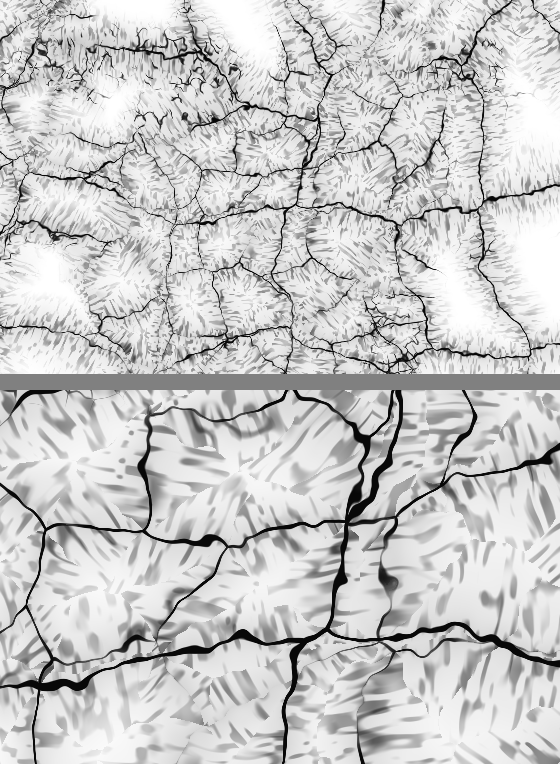
Top: the whole. Bottom: its middle third, enlarged.
This texture map is drawn by a Shadertoy shader. Its source:

```glsl
vec2 hash2(vec2 p) {
    vec3 q = fract(p.xyx * vec3(.1031, .1030, .0973));
    q += dot(q, q.yzx + 33.33);
    return fract((q.xx + q.yz) * q.zy);
}

// Two independent channels of value noise
vec2 noise2(vec2 p) {
    vec2 i = floor(p), f = fract(p);
    f = f * f * (3. - 2. * f);
    return mix(mix(hash2(i), hash2(i + vec2(1, 0)), f.x),
               mix(hash2(i + vec2(0, 1)), hash2(i + vec2(1, 1)), f.x), f.y);
}

float noise(vec2 p) { return noise2(p).x; }

// Voronoi border: distance, unit normal of the nearest border, cell seed
vec4 border(vec2 p, float scale) {
    p *= scale;
    vec2 cell = floor(p), f = fract(p), home = vec2(0), toHome = vec2(0);
    float nearest = 9.;
    for (int y = -1; y <= 1; y++)
    for (int x = -1; x <= 1; x++) {
        vec2 g = vec2(x, y), r = g + hash2(cell + g) - f;
        if (dot(r, r) < nearest) { nearest = dot(r, r); toHome = r; home = g; }
    }
    float edge = 9.;
    vec2 normal = vec2(1, 0);
    for (int y = -2; y <= 2; y++)
    for (int x = -2; x <= 2; x++) {
        vec2 g = home + vec2(x, y), r = g + hash2(cell + g) - f, gap = r - toHome;
        if (dot(gap, gap) < 1e-5) continue;
        gap = normalize(gap);
        float e = dot(.5 * (toHome + r), gap);
        if (e < edge) { edge = e; normal = gap; }
    }
    return vec4(edge / scale, normal, hash2(cell + home + 51.).x);
}

// Smooth line that dies away as its half width shrinks
float ink(float d, float halfWidth) {
    float px = .6 / iResolution.y;
    return (1. - smoothstep(halfWidth - px, halfWidth + px, d)) * smoothstep(0., .0016, halfWidth);
}

void mainImage(out vec4 fragColor, in vec2 fragCoord) {
    vec2 p = fragCoord / iResolution.y + 3.;

    // Bend straight borders into wandering, jagged cracks
    vec2 q = p + .13 * (noise2(p * 3.) - .5) + .045 * (noise2(p * 11.) - .5)
               + .014 * (noise2(p * 42.) - .5) + .006 * (noise2(p * 95.) - .5);

    // Wide cracks everywhere, finer ones only in some regions
    vec4 major = border(q, 2.9);
    vec4 minor = border(q + 8.3, 6.4);
    float divided = smoothstep(.45, .62, noise(p * 2.3 + 5.));
    float rough = .5 + .9 * noise(p * 50.);
    float majorWidth = .0025 * rough * smoothstep(.1, .5, noise(p * 5. + 2.));
    float minorWidth = .0018 * rough * divided * smoothstep(.2, .7, noise(p * 8. + 31.));
    float cracks = max(ink(major.x, majorWidth), ink(minor.x, minorWidth));

    // Closest active crack steers the hairs
    minor.x += .2 * (1. - divided);
    vec4 crack = major;
    if (minor.x < major.x) crack = minor;
    float d = crack.x;
    float fade = 1. - smoothstep(.0, .12, d + .1 * (noise(p * 3.2 + 17.) - .5));

    // Short fine dashes running away from the cracks
    vec2 across = vec2(-crack.z, crack.y);
    vec2 strand = vec2(dot(p, across) + .008 * noise(p * 32.), d);
    float hairs = smoothstep(.52, .82, noise(strand * vec2(210, 68) + crack.w * 91.));
    hairs *= .5 + noise(p * 60. + 9.);

    // Longer thin spurs that start at the cracks
    float spurs = 1. - smoothstep(.01, .09, abs(noise(strand * vec2(60, 16) + crack.w * 57.) - .5));
    spurs *= (1. - smoothstep(.004, .045, d)) * smoothstep(.45, .75, noise(p * 19. + 3.));

    // Patches of dense crackle
    float patches = smoothstep(.64, .8, noise(p * 4.2 + 40.)) * fade;
    float crackleWidth = .0024 * smoothstep(.3, .7, noise(p * 45. + 12.)) * patches;
    float crackle = ink(border(q + .012 * noise2(p * 60.), 34.).x, crackleWidth);

    // Tone: soft shade, then hairs, then ink
    float tone = 1. - .06 * fade - .1 * exp(-d / .02) - .04 * patches;
    tone -= .3 * fade * hairs;
    tone *= 1. - .5 * spurs;
    tone *= 1. - .85 * crackle;
    tone = mix(tone, .03, cracks);
    fragColor = vec4(vec3(clamp(tone, 0., 1.)), 1);
}
```
